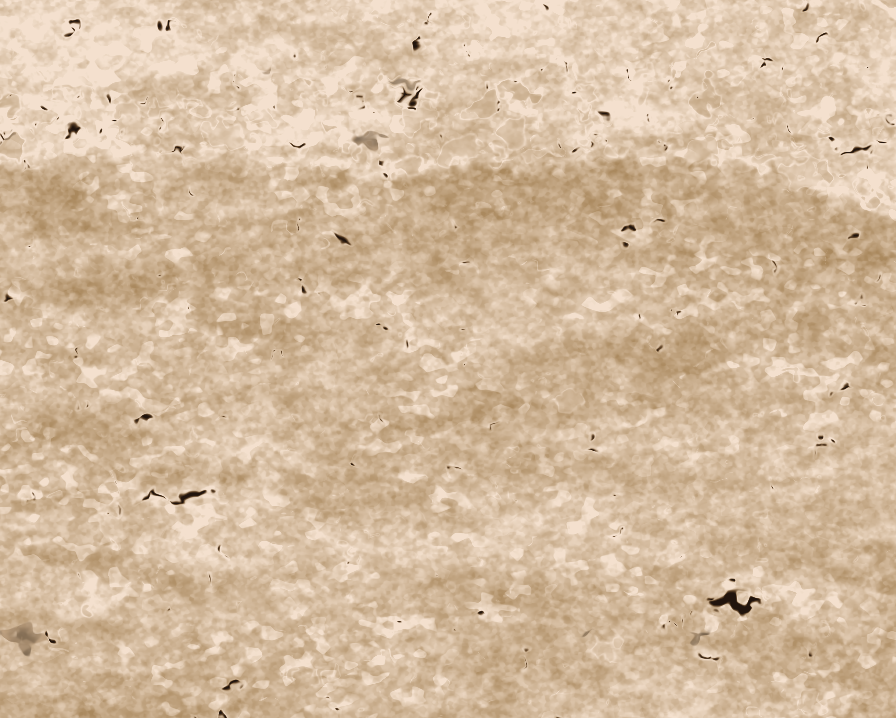
A Shadertoy shader for this texture:

```glsl
// Cream and tan travertine: horizontal beds, pale flecks, ringed pebbles and dark pores.

const vec3 TAN = vec3(0.72, 0.60, 0.45);
const vec3 CREAM = vec3(0.93, 0.85, 0.77);
const vec3 HOLLOW_BROWN = vec3(0.56, 0.46, 0.35);
const vec3 PORE_EDGE = vec3(0.42, 0.30, 0.18);
const vec3 PORE_DEEP = vec3(0.13, 0.08, 0.05);
const float UPPER_TONE = 0.74;    // bed above the seam
const float LOWER_TONE = 0.34;    // bed below the seam
const float FLECK_STRENGTH = 0.45;
const float EDGE_WOBBLE = 0.028;  // raggedness of pores and pebbles

vec3 hash3(vec2 c) {
    vec3 v = fract(vec3(c.xyx) * vec3(0.1031, 0.1030, 0.0973));
    v += dot(v, v.yxz + 33.33);
    return fract((v.xxy + v.yzz) * v.zyx);
}

float band(float v, float centre, float width) {
    float k = (v - centre) / width;
    return exp(-k * k);
}

// Smooth cellular noise: random cell values blended by distance.
float mottle(vec2 p) {
    vec2 cell = floor(p), f = fract(p);
    float sum = 0.0, total = 0.0;
    for (int j = -1; j <= 1; j++)
    for (int i = -1; i <= 1; i++) {
        vec2 o = vec2(i, j);
        vec3 h = hash3(cell + o + 11.0);
        vec2 d = o + h.xy - f;
        float weight = exp(-5.0 * dot(d, d));
        sum += weight * h.z;
        total += weight;
    }
    return sum / total;
}

float seamHeight(float x) {
    return 0.772 + 0.010 * sin(7.0 * x + 0.5) + 0.004 * sin(23.0 * x)
         - 0.07 * smoothstep(0.98, 1.25, x);
}

float crackHeight(float x) {
    return 0.315 - 0.05 * x + 0.006 * sin(9.0 * x);
}

// Zone weights: everywhere, porous upper bed, cracks, lower cavities.
vec4 zones(vec2 p) {
    float s = p.y - seamHeight(p.x);
    float porous = smoothstep(0.0, 0.02, s) * (1.0 - smoothstep(0.08, 0.16, s));
    float crack = band(p.y, crackHeight(p.x), 0.013) * (1.0 - smoothstep(0.4, 0.7, p.x))
                + band(p.y, 0.66, 0.018) * band(p.x, 0.45, 0.3);
    float cavity = band(p.y, 0.13, 0.035) * (band(p.x, 0.95, 0.13) + 0.4 * band(p.x, 0.05, 0.1));
    return vec4(1.0, porous, crack, cavity);
}

// Scattered ellipses: x is the distance to the nearest edge, y its random value.
vec2 spots(vec2 p, vec2 grid, vec4 chance, vec2 radii, float stretch, float seed) {
    vec2 nearest = vec2(1.0, 0.0), cell = floor(p * grid);
    for (int j = -1; j <= 1; j++)
    for (int i = -1; i <= 1; i++) {
        vec2 c = cell + vec2(i, j);
        vec3 h = hash3(c + seed), g = hash3(c + seed + 57.0);
        vec2 centre = (c + h.xy) / grid;
        if (h.z > dot(chance, zones(centre))) continue;
        float tilt = 1.3 * (g.x - 0.5) / stretch;
        vec2 e = mat2(cos(tilt), sin(tilt), -sin(tilt), cos(tilt)) * (p - centre);
        e.y *= stretch;
        float k = length(e) + 1e-5;
        float r = mix(radii.x, radii.y, g.y * g.y * g.y);
        float d = (k - r) * k / (length(e * vec2(1.0, stretch)) + 1e-5);
        if (d < nearest.x) nearest = vec2(d, g.z);
    }
    return nearest;
}

void mainImage(out vec4 fragColor, in vec2 fragCoord) {
    vec2 p = fragCoord / iResolution.y;
    float soft = max(1.0 / iResolution.y, 0.0015);

    // Noise layers, from broad beds to fine grain
    float broad = mottle(p * vec2(5.0, 21.0));
    float medium = mottle(p * vec2(28.0, 52.0) + 7.0);
    float fine = mottle(p * vec2(85.0, 112.0) + 19.0);
    float grain = mottle(p * vec2(200.0, 220.0) + 3.0);
    vec2 wobble = vec2(mottle(p * 72.0 + 31.0), mottle(p * 72.0 + 90.0)) - 0.5;
    vec2 q = p + EDGE_WOBBLE * wobble;
    vec4 zone = zones(p);

    // Bed tones and layered-sine strata
    float y = p.y + 0.05 * (broad - 0.5);
    float s = p.y - seamHeight(p.x) + 0.02 * wobble.y;
    float tone = LOWER_TONE + 0.15 * band(y, 0.42, 0.11) + 0.20 * band(y, 0.23, 0.055)
               + 0.08 * band(y, 0.10, 0.05) + 0.14 * band(y, 0.02, 0.025);
    tone = mix(tone, UPPER_TONE, smoothstep(-0.012, 0.008, s));
    float phase = 3.0 * sin(2.6 * p.x) + 7.0 * broad;
    tone += 0.025 * sin(150.0 * p.y + phase) + 0.018 * sin(330.0 * p.y - 1.7 * phase);
    tone += 0.50 * (broad - 0.5) + 0.42 * (medium - 0.5) + 0.50 * (fine - 0.5) + 0.38 * (grain - 0.5);
    tone += 0.16 * band(s, 0.006, 0.006);
    tone += 0.16 * band(p.y + 0.02 * wobble.y, crackHeight(p.x), 0.003);

    // Pale flecks in clusters and thin slivers
    float cluster = smoothstep(0.45, 0.72, mottle(p * vec2(9.0, 17.0) + 40.0));
    float fleck = smoothstep(0.60, 0.78, mottle(p * vec2(66.0, 92.0) + 140.0));
    tone += FLECK_STRENGTH * fleck * (0.35 + 0.75 * cluster);
    vec2 sliver = spots(q, vec2(22.0, 34.0), vec4(0.16, 0.1, 0.0, 0.0), vec2(0.003, 0.014), 4.0, 210.0);
    tone += 0.35 * (1.0 - smoothstep(-soft, soft, sliver.x));

    // Pebbles and bubbles with light rims
    vec2 pebble = spots(q, vec2(22.0, 26.0), vec4(0.015, 0.55, 0.0, 0.3), vec2(0.006, 0.025), 1.25, 320.0);
    vec2 bubble = spots(q, vec2(34.0), vec4(0.12, 0.25, 0.0, 0.2), vec2(0.002, 0.007), 1.15, 430.0);
    float pebbleFill = 1.0 - smoothstep(-soft, soft, pebble.x);
    tone = mix(tone, 0.25 + 0.6 * pebble.y + 0.3 * (fine - 0.5), 0.6 * pebbleFill);
    tone += 0.30 * band(pebble.x, 0.001, 0.0025) + 0.26 * band(bubble.x, 0.0, 0.0018);

    // Pores: rounded pinholes and long slits, each with a pale lip
    vec2 pinhole = spots(q, vec2(28.0), vec4(0.09, 0.24, 0.15, 0.25), vec2(0.0018, 0.008), 1.4, 540.0);
    vec2 slit = spots(q, vec2(9.0, 22.0), vec4(0.008, 0.20, 0.35, 0.15), vec2(0.008, 0.032), 3.6, 650.0);
    float pore = min(pinhole.x, slit.x);
    tone += 0.25 * band(pore, 0.0035, 0.0025);
    vec3 color = mix(TAN, CREAM, clamp(tone, -0.25, 1.12));

    // Shallow brown hollows, then the dark pores
    vec2 hollow = spots(q, vec2(8.0, 15.0), vec4(0.0, 0.22, 0.12, 0.5), vec2(0.010, 0.036), 2.2, 760.0);
    float hollowFill = 1.0 - smoothstep(-0.004, 0.002, hollow.x);
    color = mix(color, HOLLOW_BROWN * (0.7 + 0.6 * fine), hollowFill * (0.5 + 0.4 * medium));
    vec3 poreColor = mix(PORE_EDGE, PORE_DEEP, smoothstep(0.0, 0.004, -pore));
    color = mix(color, poreColor, 1.0 - smoothstep(-soft, soft, pore));

    fragColor = vec4(color, 1.0);
}
```
